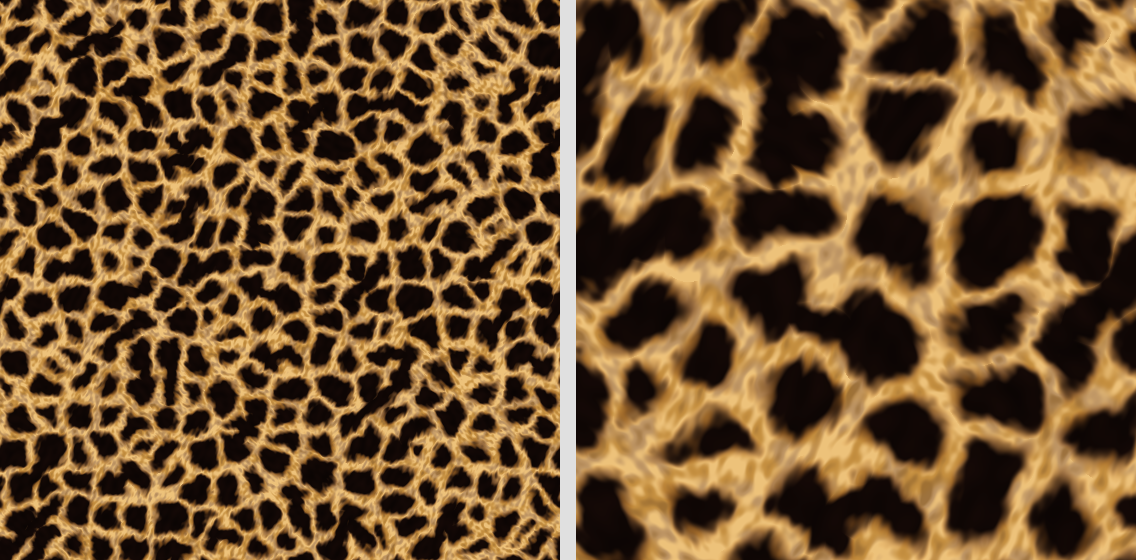
Left: the whole. Right: its middle third, enlarged.
Reproduce this texture procedurally as a Shadertoy shader.

```glsl
// Seamless leopard fur: dark, soft-edged spots on golden hair.
// Spots are shrunken, rounded Voronoi cells, some joined by bridges;
// wrapped gradient noise, stretched along the coat, frays them and tints the hair.

const float SPOTS = 18.0;  // spots across the canvas
const vec3 SPOT_BLACK = vec3(0.060, 0.026, 0.018);
const vec3 SHADE_BROWN = vec3(0.56, 0.39, 0.18);
const vec3 OCHRE = vec3(0.77, 0.56, 0.25);
const vec3 TAN = vec3(0.74, 0.58, 0.39);
const vec3 CREAM = vec3(0.93, 0.76, 0.48);

vec2 hash2(vec2 c) {
    vec3 q = fract(c.xyx * vec3(0.1031, 0.1030, 0.0973));
    q += dot(q, q.yzx + 33.33);
    return fract((q.xx + q.yz) * q.zy);
}

float cornerSlope(vec2 cell, vec2 offset, vec2 period) {
    float angle = 6.28318 * hash2(mod(cell, period) + 7.0).x;
    return dot(vec2(cos(angle), sin(angle)), offset);
}

// Gradient noise that repeats after a whole number of cells
float noise(vec2 p, vec2 period) {
    vec2 i = floor(p), f = p - i;
    vec2 u = f * f * f * (f * (f * 6.0 - 15.0) + 10.0);
    vec2 e = vec2(1.0, 0.0);
    float low = mix(cornerSlope(i, f, period), cornerSlope(i + e, f - e, period), u.x);
    float high = mix(cornerSlope(i + e.yx, f - e.yx, period),
                     cornerSlope(i + e.xx, f - e.xx, period), u.x);
    return mix(low, high, u.y);
}

float waves(vec2 uv, float count) {
    return noise(uv * count, vec2(count));
}

// Noise stretched along dir; a whole-number dir keeps it seamless
float strands(vec2 uv, vec2 dir, float across, float along) {
    vec2 q = vec2(dot(uv, vec2(dir.y, -dir.x)) * across, dot(uv, dir) * along);
    return noise(q, vec2(across, along));
}

// Hair that leans one way or the other from region to region
float hair(vec2 uv, float lean, float density) {
    float rising = strands(uv, vec2(1.0, 2.0), 2.0 * density, density);
    float falling = strands(uv, vec2(-1.0, 1.0), 3.0 * density, 2.0 * density);
    return mix(rising, falling, lean);
}

vec2 spotCentre(vec2 cell) {
    return cell + 0.5 + 0.82 * (hash2(mod(cell, SPOTS)) - 0.5);
}

float smoothMin(float a, float b, float k) {
    float h = max(k - abs(a - b), 0.0) / k;
    return min(a, b) - 0.25 * h * h * k;
}

float segmentDistance(vec2 p, vec2 a, vec2 b) {
    vec2 ab = b - a;
    return length(p - a - ab * clamp(dot(p - a, ab) / dot(ab, ab), 0.0, 1.0));
}

// Signed depth inside the spots, in cell units
float spotDepth(vec2 p) {
    vec2 base = floor(p), home = base, centre = p;
    float nearest = 9.0;
    for (int y = -1; y <= 1; y++)
    for (int x = -1; x <= 1; x++) {
        vec2 cell = base + vec2(x, y), c = spotCentre(cell);
        float d = length(p - c);
        if (d < nearest) { nearest = d; home = cell; centre = c; }
    }
    float border = 1.0, bridge = -1.0;
    for (int y = -2; y <= 2; y++)
    for (int x = -2; x <= 2; x++) {
        vec2 cell = home + vec2(x, y), c = spotCentre(cell);
        if (x != 0 || y != 0)
            border = smoothMin(border, dot(0.5 * (centre + c) - p, normalize(c - centre)), 0.22);
        vec2 pick = hash2(mod(cell, SPOTS) + 41.0);
        if (pick.x < 0.14) {
            vec2 stepTo = pick.y < 0.4 ? vec2(1, 0) : pick.y < 0.7 ? vec2(0, 1) : vec2(1, 1);
            bridge = max(bridge, 0.21 - segmentDistance(p, c, spotCentre(cell + stepTo)));
        }
    }
    float size = hash2(mod(home, SPOTS) + 83.0).x;
    float inset = 0.105 + 0.12 * size * size;
    return max(border - inset, bridge);
}

void mainImage(out vec4 fragColor, in vec2 fragCoord) {
    vec2 uv = fragCoord / iResolution.xy;

    // Lie of the coat, with a slight curl
    float lean = smoothstep(-0.05, 0.12, waves(uv, 5.0));
    vec2 curl = uv + 0.004 * vec2(waves(uv, 14.0), waves(uv, 17.0));
    float fine = hair(curl, lean, 36.0);
    float coarse = hair(curl, lean, 19.0);

    // Spots with uneven outlines and frayed, soft edges
    vec2 wobble = vec2(waves(uv, 31.0), waves(uv, 34.0));
    float depth = spotDepth(uv * SPOTS + 0.22 * wobble) + 0.09 * fine + 0.10 * coarse;
    float spot = smoothstep(-0.105, 0.085, depth);

    // Golden hair: ochre or tan roots, cream tips, brown shade
    float light = 0.52 + 0.8 * fine + 0.45 * coarse + 0.4 * waves(uv, 23.0);
    vec3 roots = mix(OCHRE, TAN, smoothstep(-0.2, 0.2, waves(uv, 47.0) + 0.5 * waves(uv, 9.0)));
    vec3 coat = mix(roots, CREAM, smoothstep(0.3, 0.75, light));
    coat = mix(coat, SHADE_BROWN, 0.7 * smoothstep(0.35, -0.05, light));

    // Blue fades first, so the rims of the spots turn warm brown
    vec3 cover = pow(vec3(spot), vec3(1.15, 0.95, 0.75));
    vec3 color = mix(coat, SPOT_BLACK * (1.0 + 0.6 * coarse), cover);
    fragColor = vec4(color, 1.0);
}
```
